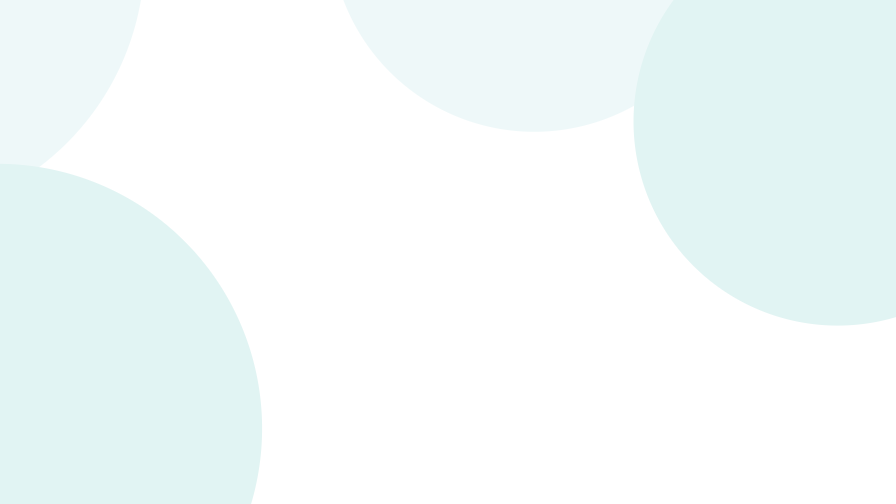
This background is drawn by a Shadertoy shader. Its source:

```glsl
// Soft overlapping pale teal discs at the corners of a white canvas.

// Colours
const vec3 PAPER = vec3(1.0);
const vec3 PALE_TINT = vec3(0.934, 0.973, 0.976);
const vec3 TEAL_TINT = vec3(0.881, 0.955, 0.951);

// Discs as (centre x, centre y, radius), in units of canvas height
const vec3 TOP_LEFT_DISC = vec3(-0.238, 1.088, 0.525);
const vec3 TOP_MIDDLE_DISC = vec3(1.060, 1.1435, 0.405);
const vec3 BOTTOM_LEFT_DISC = vec3(-0.005, 0.150, 0.525);
const vec3 RIGHT_DISC = vec3(1.662, 0.759, 0.405);

// Coverage of a disc, smoothed over one pixel
float discCoverage(vec2 point, vec3 disc, float pixel) {
    float edge = length(point - disc.xy) - disc.z;
    return clamp(0.5 - edge / pixel, 0.0, 1.0);
}

void mainImage(out vec4 fragColor, in vec2 fragCoord) {
    float pixel = 1.0 / iResolution.y;
    vec2 point = fragCoord * pixel;

    // Pale discs lie behind
    vec3 color = PAPER;
    color = mix(color, PALE_TINT, discCoverage(point, TOP_LEFT_DISC, pixel));
    color = mix(color, PALE_TINT, discCoverage(point, TOP_MIDDLE_DISC, pixel));

    // Stronger discs lie in front
    color = mix(color, TEAL_TINT, discCoverage(point, BOTTOM_LEFT_DISC, pixel));
    color = mix(color, TEAL_TINT, discCoverage(point, RIGHT_DISC, pixel));

    fragColor = vec4(color, 1.0);
}
```
